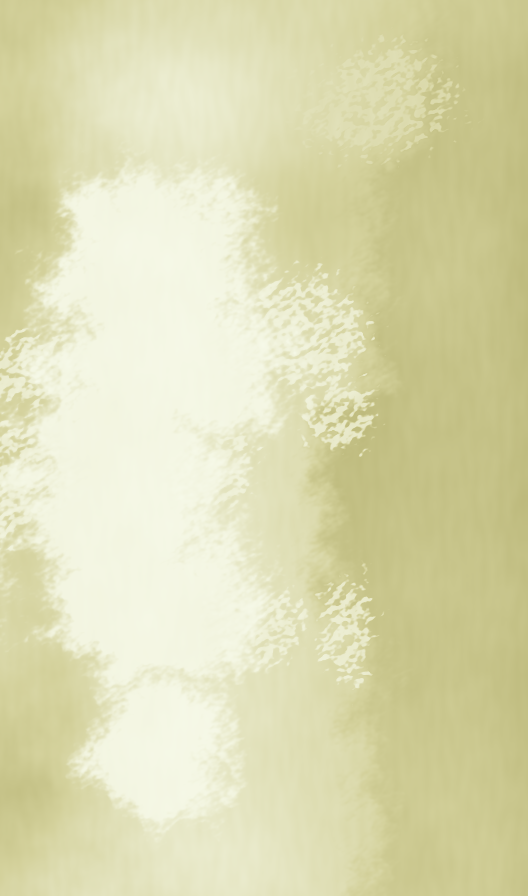
This background is drawn by a WebGL 1 fragment shader. Its source:

```glsl
precision highp float;

uniform vec2 u_resolution;

vec2 gradient(vec2 cell) {
    float h = fract(sin(dot(cell, vec2(127.1, 311.7))) * 43758.5);
    return vec2(cos(6.2832 * h), sin(6.2832 * h));
}

float noise(vec2 p) {
    vec2 i = floor(p), f = fract(p);
    vec2 s = f * f * f * (f * (f * 6.0 - 15.0) + 10.0);
    float a = dot(gradient(i), f);
    float b = dot(gradient(i + vec2(1.0, 0.0)), f - vec2(1.0, 0.0));
    float c = dot(gradient(i + vec2(0.0, 1.0)), f - vec2(0.0, 1.0));
    float d = dot(gradient(i + 1.0), f - 1.0);
    return 1.4 * mix(mix(a, b, s.x), mix(c, d, s.x), s.y);
}

float fbm(vec2 p) {
    float sum = 0.0, amp = 0.5;
    for (int i = 0; i < 5; i++) {
        sum += amp * noise(p);
        p = mat2(0.8, 0.6, -0.6, 0.8) * p * 2.03 + 7.3;
        amp *= 0.52;
    }
    return sum;
}

// Elliptic paint coverage: 1 at the centre, 0 on the rim
float dab(vec2 p, vec2 centre, vec2 radius) {
    return 1.0 - length((p - centre) / radius);
}

float haze(vec2 p, vec2 centre, vec2 radius) {
    vec2 d = (p - centre) / radius;
    return exp(-dot(d, d));
}

// Broken paint: bristle noise eats into the thin part of a dab
float dryBrush(float cover, float bristle) {
    return smoothstep(-0.05, 0.3, min(cover, 0.35) + bristle - 0.15);
}

vec3 palette(float tone) {
    vec3 olive = vec3(0.70, 0.685, 0.43);
    vec3 straw = vec3(0.83, 0.82, 0.61);
    vec3 ivory = vec3(0.965, 0.975, 0.91);
    vec3 low = mix(olive, straw, clamp(tone / 0.45, 0.0, 1.0));
    return mix(low, ivory, clamp((tone - 0.45) / 0.55, 0.0, 1.0));
}

void main() {
    vec2 p = gl_FragCoord.xy / u_resolution * vec2(0.59, 1.0);
    float clouds = fbm(p * 7.0 + 3.1);
    float ragged = fbm(p * 19.0 + 11.7);
    vec2 tilted = mat2(0.87, -0.5, 0.5, 0.87) * p;
    float bristle = 0.6 * noise(tilted * vec2(65.0, 130.0) + 2.0 * ragged)
                  + 0.4 * noise(tilted * vec2(150.0, 230.0) + 5.0);
    vec2 q = p + 0.035 * vec2(clouds, fbm(p * 8.0 + 29.0)) + 0.012 * ragged;

    // Soft ground: pale left and middle, olive right
    float tone = 0.47 + 0.13 * clouds;
    tone += 0.28 * haze(q, vec2(0.20, 0.42), vec2(0.19, 0.42));
    tone += 0.24 * haze(q, vec2(0.21, 0.88), vec2(0.13, 0.12));
    tone += 0.18 * haze(q, vec2(0.24, 0.03), vec2(0.20, 0.12));
    tone -= 0.22 * haze(q, vec2(0.0, 0.72), vec2(0.07, 0.16));
    tone -= 0.28 * haze(q, vec2(0.01, 0.13), vec2(0.08, 0.11));
    tone -= 0.10 * haze(q, vec2(0.0, 0.97), vec2(0.10, 0.08));
    tone -= 0.16 * haze(q, vec2(0.34, 0.77), vec2(0.08, 0.07));

    // Olive wall with a shifting, scuffed border
    float border = 0.405 - 0.055 * smoothstep(0.57, 0.54, p.y)
                 + 0.05 * smoothstep(0.38, 0.25, p.y) + 0.05 * smoothstep(0.80, 0.88, p.y);
    float wall = smoothstep(-0.025, 0.045, q.x - border + 0.04 * ragged + 0.02 * bristle);
    float wallTone = 0.23 + 0.12 * smoothstep(0.45, 0.0, p.y) + 0.15 * smoothstep(0.9, 1.0, p.y)
                   + 0.09 * clouds - 0.08 * haze(p, vec2(0.39, 0.54), vec2(0.06, 0.15));
    wallTone += 0.07 * haze(p, vec2(0.50, 0.72), vec2(0.07, 0.16));
    wallTone -= 0.08 * smoothstep(0.54, 0.60, p.x);
    tone = mix(tone, wallTone, wall * 0.92);

    // Ivory mass stacked down the left of centre
    float mass = dab(q, vec2(0.170, 0.695), vec2(0.115, 0.125));
    mass = max(mass, dab(q, vec2(0.185, 0.590), vec2(0.155, 0.090)));
    mass = max(mass, dab(q, vec2(0.130, 0.455), vec2(0.130, 0.165)));
    mass = max(mass, dab(q, vec2(0.170, 0.325), vec2(0.140, 0.090)));
    mass = max(mass, dab(q, vec2(0.180, 0.170), vec2(0.085, 0.095)));
    float body = smoothstep(-0.16, 0.30, mass + 0.45 * ragged + 0.22 * bristle);
    tone = mix(tone, 0.96 + 0.05 * clouds, body);

    // Dry ivory scuffs beyond the mass
    vec2 r = p + 0.03 * vec2(ragged, clouds);
    float scuff = dab(r, vec2(0.335, 0.625), vec2(0.080, 0.065));
    scuff = max(scuff, dab(r, vec2(0.245, 0.475), vec2(0.040, 0.045)));
    scuff = max(scuff, dab(r, vec2(0.290, 0.305), vec2(0.055, 0.045)));
    scuff = max(scuff, dab(r, vec2(0.390, 0.295), vec2(0.028, 0.065)));
    scuff = max(scuff, dab(r, vec2(0.380, 0.535), vec2(0.042, 0.038)));
    scuff = max(scuff, dab(r, vec2(0.030, 0.590), vec2(0.055, 0.045)));
    scuff = max(scuff, dab(r, vec2(0.020, 0.460), vec2(0.050, 0.075)));
    tone = mix(tone, max(tone, 0.90), 0.8 * dryBrush(scuff, bristle));
    float upper = dab(r, vec2(0.420, 0.885), vec2(0.090, 0.060));
    tone = mix(tone, max(tone, 0.66), 0.75 * dryBrush(upper, bristle));

    // Bristle relief near edges and faint vertical grain
    float relief = body * (1.0 - body) * 4.0 + smoothstep(-0.5, 0.2, scuff);
    tone += 0.05 * bristle * min(relief, 1.0);
    tone += (0.035 * noise(p * vec2(110.0, 28.0)) + 0.03 * ragged) * (1.0 - 0.7 * body);
    gl_FragColor = vec4(palette(tone), 1.0);
}
```
